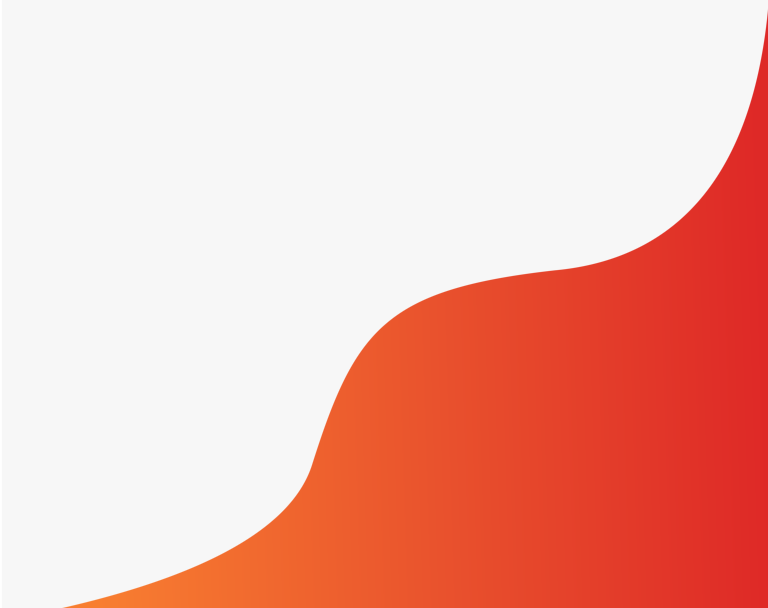
This background is drawn by a Shadertoy shader. Its source:

```glsl
// Draws a pale backdrop with an orange-to-red wave climbing to the upper right.

vec2 bezier(vec2 a, vec2 b, vec2 c, vec2 d, float t) {
    float s = 1.0 - t;
    return s * s * s * a + 3.0 * s * s * t * b + 3.0 * s * t * t * c + t * t * t * d;
}

vec2 bezierSlope(vec2 a, vec2 b, vec2 c, vec2 d, float t) {
    float s = 1.0 - t;
    return 3.0 * (s * s * (b - a) + 2.0 * s * t * (c - b) + t * t * (d - c));
}

// Approximate distance in canvas heights, positive below the curve
float depthBelow(vec2 uv, float aspect, vec2 a, vec2 b, vec2 c, vec2 d) {
    float low = 0.0, high = 1.0;
    for (int i = 0; i < 20; i++) {
        float mid = 0.5 * (low + high);
        if (bezier(a, b, c, d, mid).x < uv.x) low = mid;
        else high = mid;
    }
    float t = 0.5 * (low + high);
    vec2 tangent = bezierSlope(a, b, c, d, t) * vec2(aspect, 1.0);
    return (bezier(a, b, c, d, t).y - uv.y) * tangent.x / length(tangent);
}

// The wave is three arcs joined at the lower bend and the shoulder
float waveDepth(vec2 uv, float aspect) {
    vec2 bend = vec2(0.4063, 0.2354);
    vec2 shoulder = vec2(0.7227, 0.5554);
    if (uv.x < bend.x)
        return depthBelow(uv, aspect, vec2(0.06, -0.006), vec2(0.2474, 0.0451),
                          vec2(0.3776, 0.1222), bend);
    if (uv.x < shoulder.x)
        return depthBelow(uv, aspect, bend, vec2(0.4622, 0.4586),
                          vec2(0.5013, 0.5242), shoulder);
    return depthBelow(uv, aspect, shoulder, vec2(0.8906, 0.5751),
                      vec2(0.9831, 0.726), vec2(1.001, 0.998));
}

// Slightly tilted gradient from orange through vermilion to red
vec3 waveColor(vec2 uv) {
    float x = uv.x + 0.025 * (uv.y - 0.25);
    vec3 orange = vec3(0.972, 0.495, 0.19);
    vec3 vermilion = vec3(0.91, 0.31, 0.175);
    vec3 red = vec3(0.872, 0.16, 0.152);
    vec3 warm = mix(orange, vermilion, clamp((x - 0.12) / 0.48, 0.0, 1.0));
    return mix(warm, red, clamp((x - 0.6) / 0.4, 0.0, 1.0));
}

void mainImage(out vec4 fragColor, in vec2 fragCoord) {
    vec2 uv = fragCoord / iResolution.xy;
    float pixel = 1.0 / iResolution.y;

    // Backdrop with a thin white left margin
    float margin = 1.0 - smoothstep(0.0015, 0.0035, uv.x);
    vec3 color = mix(vec3(0.969), vec3(1.0), margin);

    // Wave fill
    float depth = waveDepth(uv, iResolution.x / iResolution.y);
    color = mix(color, waveColor(uv), smoothstep(-0.75 * pixel, 0.75 * pixel, depth));
    fragColor = vec4(color, 1.0);
}
```
